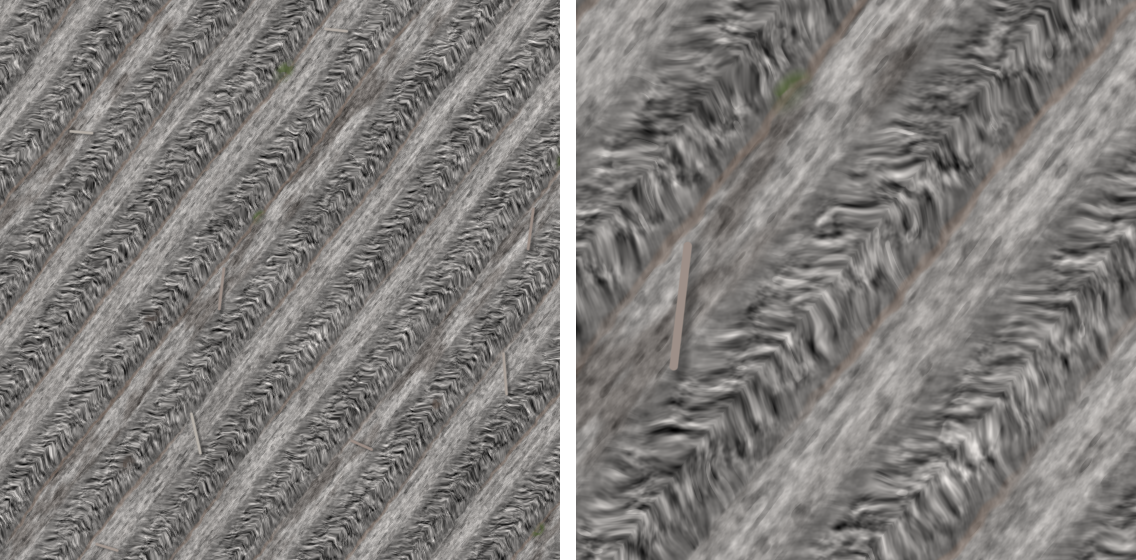
Left: the whole. Right: its middle third, enlarged.
A Shadertoy shader for this texture:

```glsl
#define ROWS vec2(6.4, -5.0)   // furrows across and down the canvas
#define PHASE 0.09             // offset of the first furrow, in rows
#define WOBBLE 0.13            // sideways drift of the rows
#define SLANT 0.6              // herringbone lean of the clods
#define CLOD_FREQ vec2(85.0, 150.0)
#define RIDGE_TONE 0.43
#define FURROW_TONE 0.625
#define STICKS 8
#define TUFTS 7
#define EARTH_TINT vec3(1.01, 0.992, 0.977)
#define RUST vec3(0.53, 0.45, 0.40)
#define WEED vec3(0.29, 0.36, 0.18)

float hash(vec2 p) {
    vec3 q = fract(p.xyx * vec3(0.1031, 0.1030, 0.0973));
    q += dot(q, q.yzx + 33.33);
    return fract((q.x + q.y) * q.z);
}

float noise(vec2 p) {
    vec2 i = floor(p), f = fract(p);
    f = f * f * (3.0 - 2.0 * f);
    return mix(mix(hash(i), hash(i + vec2(1, 0)), f.x),
               mix(hash(i + vec2(0, 1)), hash(i + vec2(1, 1)), f.x), f.y);
}

float fbm(vec2 p) {
    float sum = 0.0, amp = 0.57;
    for (int i = 0; i < 3; i++) {
        sum += amp * noise(p);
        p = mat2(0.9, 0.44, -0.44, 0.9) * p * 2.03 + 19.7;
        amp *= 0.5;
    }
    return sum;
}

float segment(vec2 p, vec2 a, vec2 b) {
    vec2 ab = b - a;
    return length(p - a - ab * clamp(dot(p - a, ab) / dot(ab, ab), 0.0, 1.0));
}

// Evenly spread point, moved sideways onto a given offset within its row
vec2 scatter(float i, float offset) {
    vec2 p = fract(vec2(0.7549, 0.5698) * i + vec2(0.37, 0.21));
    float u = dot(p, ROWS) - PHASE - offset;
    return p - ROWS * (u - floor(u + 0.5)) / dot(ROWS, ROWS);
}

// Crumbled soil: embossed short strokes mirrored about the ridge crest
float ridgeTone(vec2 q, float side) {
    vec2 warp = vec2(noise(q * 55.0), noise(q * 55.0 + 17.0)) - 0.5;
    vec2 c = vec2(q.x, q.y + SLANT * abs(side) / length(ROWS)) * CLOD_FREQ + warp * 1.1;
    float height = fbm(c);
    float relief = height - fbm(c + vec2(0.3, -0.5));
    float chips = smoothstep(0.72, 0.86, noise(c * vec2(0.9, 1.1) + 41.0));
    return RIDGE_TONE + 0.38 * (height - 0.5) + 0.52 * relief + 0.12 * chips
         - 0.08 * side + 0.14 * (fbm(q * 14.0) - 0.5);
}

// Packed soil: long fine streaks along the row, with stained rows
float furrowTone(vec2 q, float d, float stain) {
    float streak = fbm(vec2(q.x * 190.0, q.y * 11.0));
    float grain = fbm(q * vec2(260.0, 150.0) + 7.0);
    float pits = smoothstep(0.7, 0.85, noise(q * vec2(210.0, 70.0) + 3.0));
    return FURROW_TONE + 0.30 * (streak - 0.5) + 0.32 * (grain - 0.5)
         - 0.10 * pits - 1.6 * d * d - 0.17 * stain;
}

void mainImage(out vec4 fragColor, in vec2 fragCoord) {
    vec2 p = fragCoord / iResolution.xy;
    float pixel = 1.0 / iResolution.y;

    // Row coordinates: q = (across, along), d = distance from furrow centre in rows
    float u = dot(p, ROWS) - PHASE + WOBBLE * (noise(p * 6.0) - 0.5);
    vec2 across = normalize(ROWS);
    vec2 q = vec2(dot(p, across), dot(p, vec2(-across.y, across.x)));
    float row = floor(u + 0.5);
    float d = u - row;
    float side = fract(u) - 0.5;
    float e = d + 0.035 * (noise(q * 95.0) - 0.5);

    // Every third furrow is worn and stained, and widths vary along each
    float worn = mod(row, 3.0) < 0.5 ? 1.0 : 0.2;
    float stain = worn * smoothstep(0.4, 0.68, fbm(q * vec2(60.0, 16.0) + row * 5.3));
    float right = 0.15 + 0.07 * (hash(vec2(row + 20.0, 3)) - 0.5)
                + 0.06 * (noise(vec2(q.y * 8.0, row + 30.0)) - 0.5);

    // Ridge, smooth bank and furrow
    float ridge = ridgeTone(q, side);
    float bank = smoothstep(right, right + 0.05, e) * (1.0 - smoothstep(right + 0.07, right + 0.15, e));
    ridge = mix(ridge, 0.45 + 0.3 * (fbm(q * 140.0) - 0.5), 0.7 * bank);
    float shade = smoothstep(-0.34, -0.25, e) * (1.0 - smoothstep(-0.23, -0.19, e));
    ridge = mix(ridge, 0.40 + 0.3 * (fbm(q * 140.0) - 0.5), 0.6 * shade);
    float furrow = smoothstep(-0.22, -0.185, e) * (1.0 - smoothstep(right - 0.03, right + 0.07, e));
    vec3 color = mix(ridge, furrowTone(q, d, stain), furrow) * EARTH_TINT;

    // Thin rusty line on the upper edge, and rust in the stains
    float rim = 1.0 - smoothstep(0.01, 0.035, abs(e + 0.2));
    float rust = rim * smoothstep(0.2, 0.6, noise(q * vec2(20.0, 7.0) + 11.0));
    color = mix(color, RUST, 0.45 * rust + 0.15 * stain * furrow);

    // Weeds beside the furrows, dark litter on the ridges
    for (int i = 0; i < TUFTS; i++) {
        bool weed = i % 2 == 0;
        vec2 v = p - scatter(float(i) + 20.0, weed ? -0.2 : 0.5);
        v = vec2(dot(v, across) * 1.7, dot(v, vec2(-across.y, across.x)));
        float size = mix(0.018, 0.035, hash(vec2(i, 5)));
        float leaf = smoothstep(0.4, 0.6, noise(p * 130.0));
        float tuft = (1.0 - smoothstep(0.3 * size, size, length(v))) * (0.3 + 0.7 * leaf);
        vec3 litter = mix(vec3(0.24, 0.22, 0.21), RUST, 0.5 * noise(p * 60.0));
        color = mix(color, weed ? WEED : litter, 0.7 * tuft);
    }

    // Loose sticks with a soft shadow, upright or lying
    for (int i = 0; i < STICKS; i++) {
        float r = hash(vec2(i, 9));
        bool upright = i % 2 == 0;
        float angle = (upright ? 1.4 : -0.45) + 0.45 * r;
        vec2 reach = (upright ? 0.036 : 0.019) * vec2(cos(angle), sin(angle));
        vec2 v = p - scatter(float(i), 0.02);
        float shadow = 1.0 - smoothstep(0.001, 0.007, segment(v - vec2(0.004, -0.002), -reach, reach));
        float stick = 1.0 - smoothstep(0.0025 - pixel, 0.0025 + pixel, segment(v, -reach, reach));
        color *= 1.0 - 0.3 * shadow;
        color = mix(color, mix(vec3(0.60, 0.54, 0.51), vec3(0.74, 0.72, 0.69), r), stick);
    }

    fragColor = vec4(clamp(color, 0.0, 1.0), 1.0);
}
```
